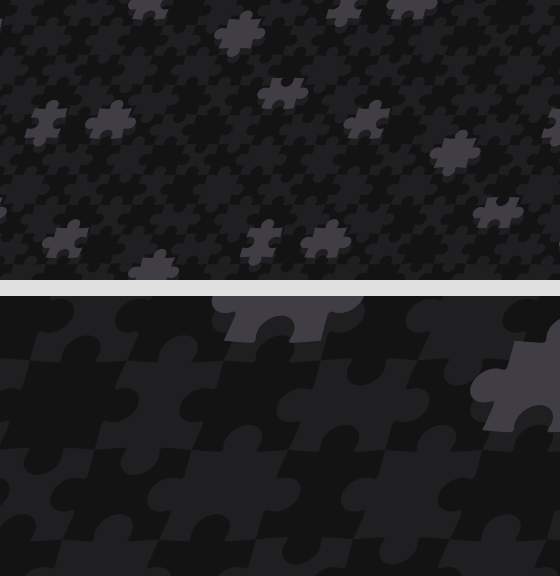
Top: the whole. Bottom: its middle third, enlarged.
Write a WebGL 1 fragment shader that draws this pattern.

```glsl
precision highp float;
// Dark jigsaw of slanted pieces in two alternating greys, with a few pale pieces lifted.
// A sheared grid gives each cell an id; a piece is the intersection of four edges,
// each a bowed line with a round tab whose side follows from the cell id.

uniform vec2 u_resolution;

// The layout recurs every 16 columns, and every 4 rows with an 8 column shift.
vec2 wrapCell(vec2 id) {
  float band = floor(id.y / 4.0);
  return vec2(mod(id.x - 8.0 * band, 16.0), id.y - 4.0 * band);
}

// +1 when the tab points up out of the cell, -1 when it points in.
float topTab(vec2 id) {
  id = wrapCell(id);
  return mod(3.0 * id.x + 9.0 * id.y + 2.0, 16.0) < 9.5 ? 1.0 : -1.0;
}

// +1 when the tab points right out of the cell, -1 when it points in.
float rightTab(vec2 id) {
  id = wrapCell(id);
  return mod(5.0 * (id.x + id.y) + 10.0, 16.0) < 6.5 ? 1.0 : -1.0;
}

float smoothMin(float a, float b, float k) {
  float h = max(k - abs(a - b), 0.0) / k;
  return min(a, b) - 0.25 * h * h * k;
}

// Signed distance to an edge: negative on the inner side, tab on the given side.
float edgeDistance(float along, float outward, float side) {
  float n = outward * side;
  float shoulder = n + 0.03 * cos(3.14159 * along);
  float bulb = length(vec2(along, n - 0.09)) - 0.19;
  return side * smoothMin(shoulder, bulb, 0.06);
}

float pieceCoverage(vec2 p, vec2 id, float pixel) {
  vec2 l = p - id;
  float top = edgeDistance(l.x, -l.y - 0.5, topTab(id));
  float bottom = edgeDistance(l.x, l.y - 0.5, -topTab(id + vec2(0.0, 1.0)));
  float right = edgeDistance(l.y, l.x - 0.5, rightTab(id));
  float left = edgeDistance(l.y, -l.x - 0.5, -rightTab(id - vec2(1.0, 0.0)));
  float d = max(max(top, bottom), max(left, right));
  return 1.0 - smoothstep(-0.6 * pixel, 0.6 * pixel, d);
}

bool sameCell(vec2 a, vec2 b) {
  return distance(a, b) < 0.5;
}

bool isLifted(vec2 id) {
  vec2 w = wrapCell(id);
  return sameCell(w, vec2(0.0, 0.0)) || sameCell(w, vec2(2.0, 0.0))
      || sameCell(w, vec2(10.0, 0.0)) || sameCell(w, vec2(13.0, 1.0))
      || sameCell(w, vec2(15.0, 3.0)) || sameCell(id, vec2(-3.0, -3.0));
}

void main() {
  vec2 uv = gl_FragCoord.xy / u_resolution.y;
  float pixel = 9.0 / u_resolution.y;

  // Sheared cell coordinates, rows counted downwards
  float row = (1.0 - uv.y) * 9.39 - 4.35;
  vec2 p = vec2(uv.x * 8.667 - 1.42 + row / 3.0, row);
  vec2 liftedP = p + 0.22 * vec2(1.0 / 3.0, 1.0);

  // Gather the pieces that can reach this point
  float lightCover = 0.0;
  float liftedCover = 0.0;
  for (int y = -1; y <= 1; y++) {
    for (int x = -1; x <= 1; x++) {
      vec2 offset = vec2(float(x), float(y));
      vec2 id = floor(p + 0.5) + offset;
      if (mod(id.x + id.y, 2.0) < 0.5) {
        lightCover = max(lightCover, pieceCoverage(p, id, pixel));
      }
      id = floor(liftedP + 0.5) + offset;
      if (isLifted(id)) {
        liftedCover = max(liftedCover, pieceCoverage(liftedP, id, pixel));
      }
    }
  }

  // Flat pieces first, then the lifted ones over them
  vec3 color = mix(vec3(0.075, 0.075, 0.08), vec3(0.12, 0.118, 0.125), lightCover);
  color = mix(color, vec3(0.255, 0.24, 0.27), liftedCover);
  gl_FragColor = vec4(color, 1.0);
}
```
